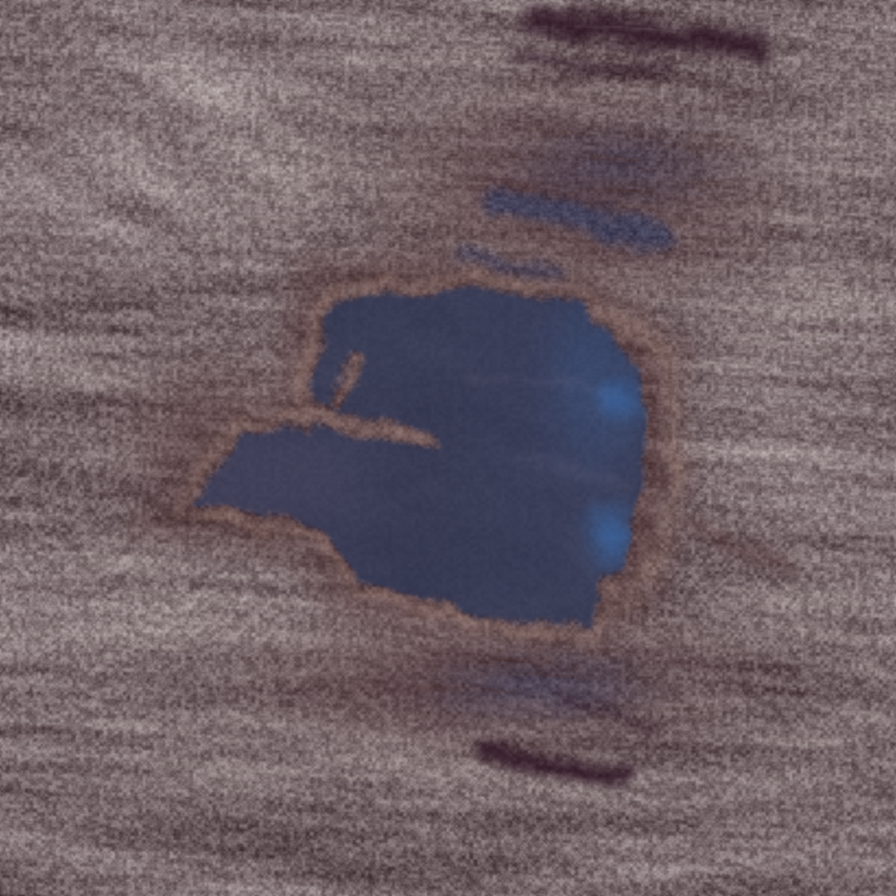
Reproduce this texture procedurally as a three.js fragment shader.

```glsl
// Aerial view of a dark blue pond with muddy shores among streaked, grainy fields.
varying vec2 vUv;

const vec3 FIELD_DARK = vec3(0.33, 0.26, 0.28);
const vec3 FIELD_LIGHT = vec3(0.66, 0.61, 0.61);
const vec3 MUD = vec3(0.36, 0.26, 0.27);
const vec3 RIM = vec3(0.53, 0.43, 0.41);
const vec3 WATER = vec3(0.225, 0.235, 0.335);
const vec3 SHALLOWS = vec3(0.27, 0.26, 0.36);
const vec3 GLINT = vec3(0.23, 0.38, 0.60);
const vec3 SCORCH = vec3(0.22, 0.13, 0.18);
const float GRAIN = 0.20;
const float SHORE_ROUGHNESS = 0.026;
const float ROW_TILT = 0.06;

float hash(vec2 p) {
  return fract(sin(dot(p, vec2(127.1, 311.7))) * 43758.5);
}

float noise(vec2 p) {
  vec2 i = floor(p), f = fract(p);
  f = f * f * (3.0 - 2.0 * f);
  return mix(mix(hash(i), hash(i + vec2(1.0, 0.0)), f.x),
             mix(hash(i + vec2(0.0, 1.0)), hash(i + 1.0), f.x), f.y);
}

float fbm(vec2 p) {
  float sum = 0.0, amp = 0.5;
  for (int i = 0; i < 4; i++) {
    sum += amp * noise(p);
    p = p * 2.03 + 17.3;
    amp *= 0.5;
  }
  return sum / 0.9375;
}

// Signed distance to a line; positive on the left of a -> b.
float edge(vec2 p, vec2 a, vec2 b) {
  vec2 d = normalize(b - a);
  return dot(p - a, vec2(-d.y, d.x));
}

float capsule(vec2 p, vec2 a, vec2 b, float r) {
  vec2 d = b - a;
  return length(p - a - d * clamp(dot(p - a, d) / dot(d, d), 0.0, 1.0)) - r;
}

float soft(float d, float width) {
  return 1.0 - smoothstep(-width, width, d);
}

float blob(vec2 p, vec2 c, vec2 r) {
  vec2 q = (p - c) / r;
  return exp(-dot(q, q));
}

float pond(vec2 p) {
  // Main basin, clockwise from the west
  float d = edge(p, vec2(0.352, 0.564), vec2(0.371, 0.664));
  d = max(d, edge(p, vec2(0.371, 0.664), vec2(0.508, 0.679)));
  d = max(d, edge(p, vec2(0.508, 0.679), vec2(0.651, 0.661)));
  d = max(d, edge(p, vec2(0.651, 0.661), vec2(0.714, 0.590)));
  d = max(d, edge(p, vec2(0.714, 0.590), vec2(0.721, 0.453)));
  d = max(d, edge(p, vec2(0.721, 0.453), vec2(0.697, 0.362)));
  d = max(d, edge(p, vec2(0.697, 0.362), vec2(0.658, 0.297)));
  d = max(d, edge(p, vec2(0.658, 0.297), vec2(0.508, 0.318)));
  d = max(d, edge(p, vec2(0.508, 0.318), vec2(0.404, 0.353)));
  d = max(d, edge(p, vec2(0.404, 0.353), vec2(0.345, 0.424)));
  // West arm
  float arm = edge(p, vec2(0.221, 0.440), vec2(0.267, 0.516));
  arm = max(arm, edge(p, vec2(0.267, 0.516), vec2(0.370, 0.524)));
  arm = max(arm, edge(p, vec2(0.370, 0.410), vec2(0.221, 0.440)));
  d = min(max(d, 0.345 - p.x), max(arm, p.x - 0.38));
  // Spits of land and a notch in the south-east
  d = max(d, -capsule(p, vec2(0.33, 0.54), vec2(0.47, 0.512), 0.012));
  d = max(d, -capsule(p, vec2(0.40, 0.605), vec2(0.375, 0.55), 0.007));
  return max(d, -capsule(p, vec2(0.688, 0.342), vec2(0.695, 0.31), 0.016));
}

vec3 fields(vec2 p, vec2 row) {
  float rows = 0.55 * fbm(row * vec2(7.0, 75.0)) + 0.45 * fbm(row * vec2(3.0, 24.0) + 9.0);
  float slant = fbm(vec2(p.x - p.y, p.y + 0.62 * p.x) * vec2(3.0, 22.0));
  rows = mix(rows, slant, 0.75 * blob(p, vec2(0.18, 0.84), vec2(0.19, 0.14)));
  float tone = 0.44 + 1.35 * (rows - 0.5) + 0.35 * (fbm(p * 4.0) - 0.5);
  tone += 0.18 * blob(p, vec2(0.20, 0.83), vec2(0.25, 0.13));
  tone += 0.13 * blob(p, vec2(0.92, 0.65), vec2(0.13, 0.30));
  tone += 0.12 * blob(p, vec2(0.08, 0.32), vec2(0.22, 0.10));
  tone -= 0.22 * blob(p, vec2(0.12, 0.66), vec2(0.25, 0.025));
  return mix(FIELD_DARK, FIELD_LIGHT, clamp(tone, 0.0, 1.0));
}

void main() {
  vec2 p = vUv;
  vec2 row = vec2(p.x, p.y + ROW_TILT * p.x);
  vec2 warp = vec2(fbm(p * 28.0), fbm(p * 28.0 + 41.0)) - 0.5;
  vec2 w = p + warp * SHORE_ROUGHNESS;
  float streak = fbm(row * vec2(10.0, 95.0) + 5.0);
  float d = pond(w);
  vec3 col = fields(p, row);

  // Mud around the pond and in the two hollows
  float mud = 0.85 * soft(d - 0.045, 0.04);
  mud = max(mud, 0.95 * blob(w, vec2(0.65, 0.785), vec2(0.19, 0.105)));
  mud = max(mud, 0.90 * blob(w, vec2(0.56, 0.245), vec2(0.24, 0.075)));
  mud = max(mud, 0.80 * blob(w, vec2(0.25, 0.505), vec2(0.11, 0.085)));
  mud = max(mud, 0.75 * soft(capsule(w, vec2(0.74, 0.43), vec2(0.87, 0.37), 0.012), 0.02));
  col = mix(col, MUD + 0.22 * (streak - 0.5), mud);

  // Pale rim, wider on the east bank
  float east = smoothstep(0.66, 0.74, p.x) * smoothstep(0.28, 0.36, p.y);
  float rim = exp(-pow((d - mix(0.012, 0.034, east)) / mix(0.008, 0.012, east), 2.0));
  col = mix(col, RIM, rim * (0.35 + 0.75 * noise(p * 38.0)) * 0.75);

  // Shallow water in the hollows
  float pool = soft(capsule(w, vec2(0.56, 0.778), vec2(0.74, 0.735), 0.018), 0.014);
  pool = max(pool, 0.7 * soft(capsule(w, vec2(0.52, 0.715), vec2(0.62, 0.690), 0.008), 0.012));
  pool = max(pool, 0.5 * blob(w, vec2(0.69, 0.815), vec2(0.11, 0.045)));
  pool = max(pool, 0.65 * blob(w, vec2(0.60, 0.235), vec2(0.11, 0.034)));
  col = mix(col, SHALLOWS, pool * smoothstep(0.15, 0.6, streak + 0.25 * pool));

  // Dark scorched strips
  float scorch = soft(capsule(w, vec2(0.60, 0.978), vec2(0.84, 0.946), 0.014), 0.016);
  scorch = max(scorch, 0.7 * soft(capsule(w, vec2(0.59, 0.935), vec2(0.74, 0.925), 0.008), 0.018));
  scorch = max(scorch, soft(capsule(w, vec2(0.55, 0.162), vec2(0.69, 0.131), 0.010), 0.012));
  scorch = max(scorch, 0.6 * soft(capsule(w, vec2(0.63, 0.225), vec2(0.73, 0.188), 0.004), 0.012));
  col = mix(col, SCORCH, scorch * smoothstep(0.1, 0.55, streak + 0.15));

  // Open water with glints and faint ripples
  vec3 water = WATER + 0.05 * (fbm(row * vec2(9.0, 16.0)) - 0.5);
  water = mix(water, SHALLOWS, 0.7 * blob(p, vec2(0.29, 0.46), vec2(0.13, 0.08)));
  float glint = blob(w, vec2(0.687, 0.557), vec2(0.032, 0.028));
  glint = max(glint, blob(w, vec2(0.683, 0.402), vec2(0.028, 0.032)));
  glint = max(glint, 0.4 * blob(w, vec2(0.665, 0.57), vec2(0.06, 0.10)));
  water = mix(water, GLINT, 0.85 * glint);
  float ripple = soft(capsule(w, vec2(0.52, 0.583), vec2(0.68, 0.565), 0.002), 0.012);
  ripple = max(ripple, soft(capsule(w, vec2(0.58, 0.492), vec2(0.70, 0.455), 0.003), 0.014));
  water += 0.045 * ripple * vec3(1.0, 0.8, 0.8);
  float wet = soft(d, 0.006);
  col = mix(col, water, wet);

  // Film-like grain, quieter on dark ground and water
  float grain = noise(p * 230.0) + 0.5 * noise(p * 410.0) - 0.75;
  float calm = max(wet * 0.88, max(mud * 0.55, scorch * 0.75));
  col += GRAIN * grain * (1.0 - calm);
  gl_FragColor = vec4(clamp(col, 0.0, 1.0), 1.0);
}
```
